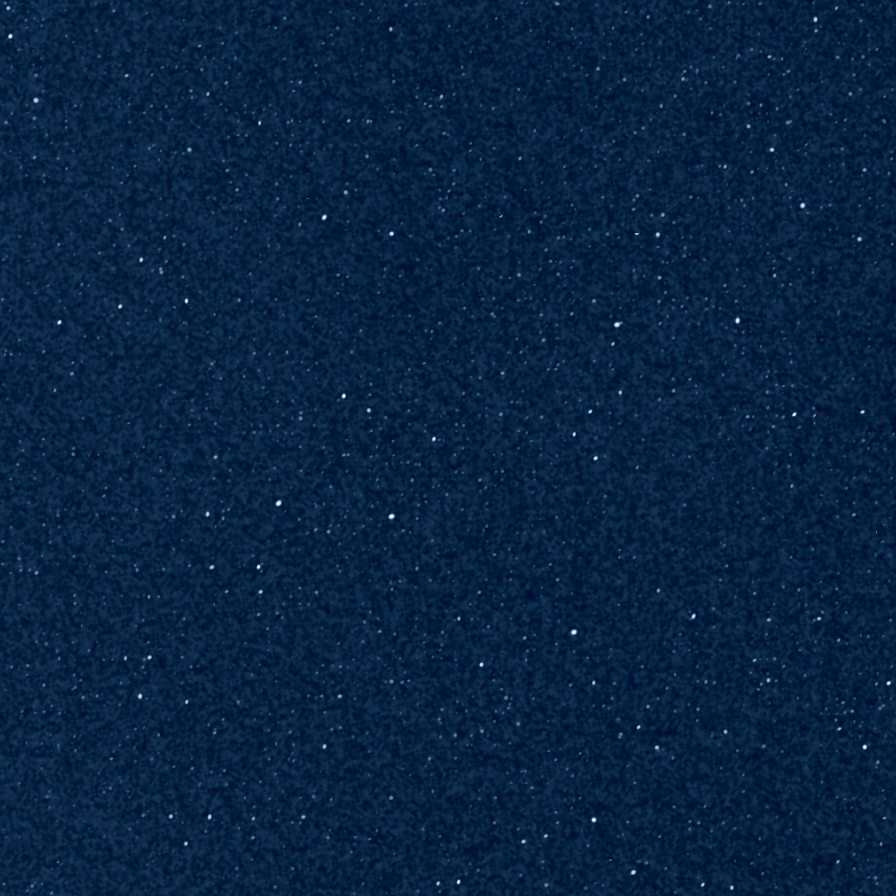
Give the GLSL for this texture, as a Shadertoy shader.

```glsl
const vec3 NAVY = vec3(0.016, 0.128, 0.257);
const vec3 GRAIN_TINT = vec3(0.84, 1.0, 1.0);
const vec3 DIM_STAR = vec3(0.25, 0.45, 0.66);
const vec3 BRIGHT_STAR = vec3(0.93, 0.98, 1.0);

// Integer hash: three random values per cell and seed
vec3 hash3(vec2 cell, int seed) {
    uvec3 v = uvec3(ivec3(ivec2(cell), seed)) * 1664525u + 1013904223u;
    v.x += v.y * v.z; v.y += v.z * v.x; v.z += v.x * v.y;
    v ^= v >> 16u;
    v.x += v.y * v.z; v.y += v.z * v.x; v.z += v.x * v.y;
    return vec3(v >> 8u) / 16777216.0;
}

float valueNoise(vec2 p, int seed) {
    vec2 cell = floor(p);
    vec2 f = fract(p);
    f = f * f * (3.0 - 2.0 * f);
    float low = mix(hash3(cell, seed).x, hash3(cell + vec2(1, 0), seed).x, f.x);
    float high = mix(hash3(cell + vec2(0, 1), seed).x, hash3(cell + vec2(1, 1), seed).x, f.x);
    return mix(low, high, f.y);
}

vec2 rotate(vec2 p, float angle) {
    float c = cos(angle), s = sin(angle);
    return vec2(c * p.x - s * p.y, s * p.x + c * p.y);
}

// One soft, slightly elongated speck in a random share of the grid cells
float specks(vec2 uv, float cells, float density, float radius, float dimming, int seed) {
    vec2 p = uv * cells;
    vec2 cell = floor(p);
    vec3 place = hash3(cell, seed);
    vec3 look = hash3(cell, seed + 1);
    vec2 offset = (fract(p) - mix(vec2(0.3), vec2(0.7), place.xy)) / cells;
    offset = rotate(offset, -0.9 + 1.2 * (look.y - 0.5));
    offset.y *= mix(1.0, 1.5, look.z);
    float size = radius * mix(0.75, 1.2, look.x);
    float shape = 1.0 - smoothstep(0.25 * size, size, length(offset));
    float brightness = mix(0.15, 1.0, pow(look.x, dimming));
    return shape * brightness * step(place.z, density);
}

vec3 addLight(vec3 color, float light) {
    return mix(color, mix(DIM_STAR, BRIGHT_STAR, light), light);
}

void mainImage(out vec4 fragColor, in vec2 fragCoord) {
    vec2 uv = fragCoord / iResolution.y;

    // Fine grain over faint broad clouds
    float grain = 0.6 * valueNoise(rotate(uv, 0.6) * 300.0, 1)
                + 0.4 * valueNoise(rotate(uv, -0.4) * 180.0, 2) - 0.5;
    float cloud = valueNoise(uv * 4.0, 3) - 0.5;
    float sideGlow = 0.012 * (1.0 - smoothstep(0.0, 0.5, uv.x));
    vec3 color = NAVY + GRAIN_TINT * (0.19 * grain + 0.012 * cloud + sideGlow);

    // Star dust, small stars and a few large stars
    float cluster = mix(0.4, 1.6, valueNoise(uv * 7.0, 4));
    color = addLight(color, 0.5 * specks(uv, 115.0, 0.26 * cluster, 0.0026, 2.0, 10));
    color = addLight(color, 0.6 * specks(uv + 0.37, 70.0, 0.12 * cluster, 0.0031, 1.5, 20));
    color = addLight(color, specks(uv, 40.0, 0.11 * cluster, 0.0036, 1.2, 30));
    color = addLight(color, specks(uv, 15.0, 0.10, 0.0047, 0.3, 40));

    fragColor = vec4(clamp(color, 0.0, 1.0), 1.0);
}
```
